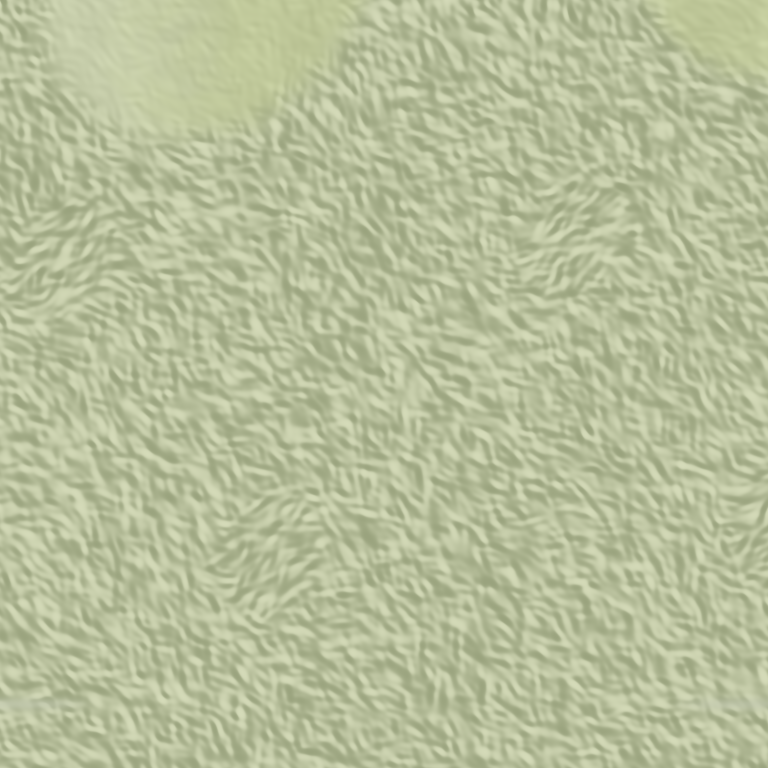
Write a WebGL 1 fragment shader that draws this texture.

```glsl
precision highp float;
// Pale sage embossed surface: short broken diagonal ridges with smooth worn patches at the top.

uniform vec2 u_resolution;

const vec3 MID_COLOR = vec3(0.718, 0.748, 0.608);
const vec3 TONE_STEP = vec3(0.056, 0.053, 0.056);
const vec3 PATCH_COLOR = vec3(0.748, 0.782, 0.600);
const vec3 PATCH_PALE = vec3(0.785, 0.812, 0.675);
const vec3 SEAM_COLOR = vec3(0.760, 0.785, 0.690);

const float CELL = 0.024;          // spacing of the ridge cells
const float RIDGE_FREQ = 47.0;     // ridges per canvas width
const float FREQ_LOW = 0.40;       // range of the ridge frequency
const float FREQ_HIGH = 1.50;
const float RIDGE_LENGTH = 0.0130;
const float RIDGE_SPREAD = 0.0085;
const float RIDGE_GAIN = 1.32;     // brings the ridge sum to unit deviation
const float MAIN_ANGLE = -0.74;
const float TURN_ANGLE = 1.40;     // extra turn inside the crossing regions
const float ANGLE_JITTER = 1.50;
const float BROAD_GAIN = 0.16;
const float TAU = 6.2831853;

vec2 hash2(vec2 p) {
  vec2 q = vec2(dot(p, vec2(127.1, 311.7)), dot(p, vec2(269.5, 183.3)));
  return fract(sin(q) * 43758.545);
}

// Slow layered sines steer the ridges.
float ridgeAngle(vec2 p) {
  float wave = sin(9.0 * p.x + 6.4 * p.y - 3.38) + sin(10.0 * p.x - 9.5 * p.y + 0.72);
  float sway = 0.12 * sin(17.0 * p.x + 5.0 * p.y) + 0.12 * sin(23.0 * p.y - 8.0 * p.x);
  return MAIN_ANGLE + sway + TURN_ANGLE * smoothstep(1.4, 1.8, wave);
}

// Cellular noise: every cell scatters four oriented, windowed ripples.
float ridges(vec2 p) {
  vec2 home = floor(p / CELL);
  float sum = 0.0;
  for (int j = -1; j <= 1; j++) {
    for (int i = -1; i <= 1; i++) {
      vec2 cell = home + vec2(float(i), float(j));
      for (int k = 0; k < 4; k++) {
        vec2 seed = cell + float(k) * vec2(37.3, 17.7);
        vec2 center = (cell + hash2(seed)) * CELL;
        vec2 rnd = hash2(seed + 91.7);
        float phase = TAU * hash2(seed + 53.1).x;
        float angle = ridgeAngle(center) + ANGLE_JITTER * (rnd.x - 0.5);
        vec2 dir = vec2(cos(angle), sin(angle));
        vec2 d = p - center;
        float along = dot(d, dir);
        float across = dot(d, vec2(-dir.y, dir.x));
        vec2 e = vec2(along / RIDGE_LENGTH, across / RIDGE_SPREAD);
        float window = exp(-dot(e, e)) * (1.0 - smoothstep(0.75 * CELL, CELL, length(d)));
        float freq = RIDGE_FREQ * mix(FREQ_LOW, FREQ_HIGH, rnd.y);
        sum += window * cos(TAU * freq * across + phase);
      }
    }
  }
  return sum * RIDGE_GAIN;
}

// Soft mask of a sheared ellipse, 1 inside.
float patchMask(vec2 p, vec2 center, vec2 radii, float shear, float wobble) {
  vec2 q = p - center;
  q.y -= shear * q.x;
  return 1.0 - smoothstep(0.82, 1.10, length(q / radii) + wobble);
}

// Warped layered sines, used for faint mottling.
float clouds(vec2 p) {
  p += 0.03 * sin(29.0 * p.yx + vec2(0.0, 2.0));
  p += 0.012 * sin(71.0 * p.yx + vec2(1.0, 4.0));
  return 0.5 * sin(38.0 * p.x + 14.0 * p.y) + 0.3 * sin(61.0 * p.y - 43.0 * p.x)
       + 0.3 * sin(117.0 * p.x + 83.0 * p.y);
}

void main() {
  vec2 p = gl_FragCoord.xy / u_resolution;
  float relief = ridges(p);
  float mottle = clouds(p);

  // Ridged ground, with both ends of the tone range compressed.
  float tone = relief + BROAD_GAIN * mottle;
  tone *= 1.3 / sqrt(1.0 + 0.33 * tone * tone);
  vec3 color = MID_COLOR + TONE_STEP * tone;

  // Pale seam at both sides.
  float edge = min(p.x, 1.0 - p.x);
  float offset = (p.y - 0.083) / 0.008;
  float seam = (1.0 - smoothstep(0.05, 0.14, edge)) * exp(-offset * offset);
  color = mix(color, SEAM_COLOR, 0.6 * seam);

  // Smooth patches, pale toward the left.
  float wobble = 0.05 * mottle;
  float worn = max(patchMask(p, vec2(0.27, 1.02), vec2(0.22, 0.20), 0.2, wobble),
                   patchMask(p, vec2(1.02, 1.03), vec2(0.20, 0.14), -0.1, wobble));
  float pale = 1.0 - smoothstep(0.10, 0.34, p.x + 0.04 * mottle);
  vec3 smoothColor = mix(PATCH_COLOR, PATCH_PALE, pale);
  smoothColor += 0.016 * mottle + 0.011 * relief;
  color = mix(color, smoothColor, worn);

  gl_FragColor = vec4(color, 1.0);
}
```
